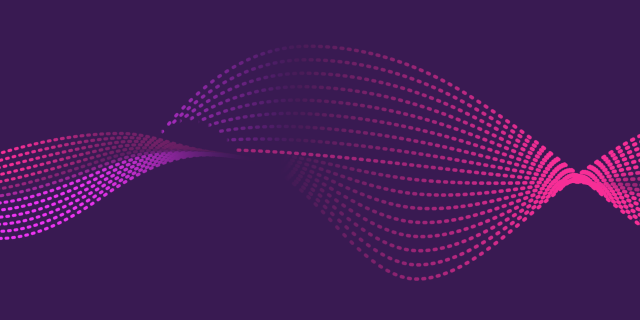
Give the GLSL for this background, as a WebGL 1 fragment shader.

```glsl
precision highp float;
// Two twisting ribbons of dotted pink and magenta lines on deep purple.

uniform vec2 u_resolution;

const vec3 BACKGROUND = vec3(0.225, 0.102, 0.322);
const vec3 PINK = vec3(0.97, 0.18, 0.59);
const vec3 MAGENTA = vec3(0.93, 0.20, 0.95);
const vec3 VIOLET = vec3(0.67, 0.17, 0.76);

const int LEFT_LINES = 13;
const int RIGHT_LINES = 17;
const float LEFT_SPACING = 0.0205;
const float RIGHT_SPACING = 0.0225;
const float DASH_HALF = 0.0027;    // half of the straight part of a dot
const float RADIUS_LEFT = 0.0047;  // dots grow towards the right
const float RADIUS_RIGHT = 0.0058;
const float SLOPE_STEP = 0.004;

// Cubic between two knots, each holding x, height and slope.
float span(float x, vec3 a, vec3 b) {
    float h = b.x - a.x;
    float t = clamp((x - a.x) / h, 0.0, 1.0);
    float s = 1.0 - t;
    return s * s * ((1.0 + 2.0 * t) * a.y + t * h * a.z)
         + t * t * ((1.0 + 2.0 * s) * b.y - s * h * b.z);
}

float curve(float x, vec3 a, vec3 b, vec3 c, vec3 d, vec3 e) {
    if (x < b.x) return span(x, a, b);
    if (x < c.x) return span(x, b, c);
    if (x < d.x) return span(x, c, d);
    return span(x, d, e);
}

// Heights of the top and bottom edges of the left ribbon.
vec2 leftEdges(float x) {
    float top = curve(x, vec3(0.0, 0.521, 0.3), vec3(0.378, 0.583, 0.0),
        vec3(0.625, 0.531, -0.2), vec3(0.833, 0.495, -0.2), vec3(0.95, 0.46, -0.3));
    float bottom = curve(x, vec3(0.0, 0.255, 0.0), vec3(0.3125, 0.38, 0.7),
        vec3(0.573, 0.508, 0.2), vec3(0.833, 0.487, -0.3), vec3(0.95, 0.44, -0.4));
    return vec2(top, bottom);
}

// Heights of the top, middle and bottom lines of the right ribbon.
vec3 rightEdges(float x) {
    float top = curve(x, vec3(0.508, 0.589, 1.25), vec3(0.964, 0.8555, 0.0),
        vec3(1.458, 0.706, -0.62), vec3(1.797, 0.461, -0.8), vec3(2.0, 0.297, -0.75));
    float middle = span(x, vec3(0.70, 0.532, -0.02), vec3(2.0, 0.422, -0.02));
    float bottom = curve(x, vec3(0.781, 0.505, -0.25), vec3(1.042, 0.302, -1.1),
        vec3(1.302, 0.128, 0.0), vec3(1.797, 0.4455, 0.75), vec3(2.0, 0.5755, 0.5));
    return vec3(top, middle, bottom);
}

float blendEdges(vec3 edges, float t) {
    return t < 0.5 ? mix(edges.x, edges.y, 2.0 * t) : mix(edges.y, edges.z, 2.0 * t - 1.0);
}

// Coverage of rounded dashes along a line of given height and slope.
float dots(vec2 p, float height, float slope, float spacing, float phase) {
    float stretch = sqrt(1.0 + slope * slope);
    float rise = p.y - height;
    float foot = p.x + rise * slope / (stretch * stretch);
    float along = (fract(foot / spacing + phase) - 0.5) * spacing * stretch;
    vec2 q = vec2(max(abs(along) - DASH_HALF, 0.0), rise / stretch);
    float radius = mix(RADIUS_LEFT, RADIUS_RIGHT, 0.5 * p.x);
    float soft = 0.75 / u_resolution.y;
    return 1.0 - smoothstep(-soft, soft, length(q) - radius);
}

void main() {
    vec2 p = gl_FragCoord.xy / u_resolution.y;
    vec3 color = BACKGROUND;

    // Left ribbon: pink above, magenta below, thinning into the dark.
    vec2 leftY = leftEdges(p.x);
    vec2 leftSlope = (leftEdges(p.x + SLOPE_STEP) - leftEdges(p.x - SLOPE_STEP)) / (2.0 * SLOPE_STEP);
    float pinkFade = mix(1.0, 0.3, smoothstep(0.0, 0.4, p.x)) * (1.0 - smoothstep(0.45, 0.83, p.x));
    float magentaFade = 1.0 - smoothstep(0.22, 0.8, p.x);
    for (int i = 0; i < LEFT_LINES; i++) {
        float t = float(i) / float(LEFT_LINES - 1);
        float lower = smoothstep(0.35, 0.6, t);
        float dim = (t - 0.45) * 11.0;
        float glow = mix(pinkFade, magentaFade, lower) * (1.0 - 0.55 * exp(-dim * dim));
        float mask = dots(p, mix(leftY.x, leftY.y, t), mix(leftSlope.x, leftSlope.y, t),
            LEFT_SPACING, 0.37 * float(i));
        vec3 ink = mix(BACKGROUND, mix(PINK, MAGENTA, lower), glow);
        color = mix(color, ink, mask * smoothstep(0.0, 0.06, glow));
    }

    // Right ribbon: a violet fan that fades out, then returns in pink.
    vec3 rightY = rightEdges(p.x);
    vec3 rightSlope = (rightEdges(p.x + SLOPE_STEP) - rightEdges(p.x - SLOPE_STEP)) / (2.0 * SLOPE_STEP);
    float pinkRise = clamp((p.x - 0.87) / 0.85, 0.0, 1.0);
    float violetFade = clamp((0.93 - p.x) / 0.43, 0.0, 1.0);
    for (int i = 0; i < RIGHT_LINES; i++) {
        float t = float(i) / float(RIGHT_LINES - 1);
        float center = 1.0 - step(0.01, abs(t - 0.5));
        float start = mix(0.50, 0.735, 2.0 * t);
        float violet = violetFade * (1.0 - step(0.49, t)) * smoothstep(start, start + 0.012, p.x);
        float pink = max(pinkRise, center * 0.55 * smoothstep(0.73, 0.745, p.x));
        pink *= 1.0 - 0.5 * smoothstep(1.86, 1.98, p.x) * (1.0 - smoothstep(0.0, 0.2, abs(t - 0.5)));
        float mask = dots(p, blendEdges(rightY, t), blendEdges(rightSlope, t),
            RIGHT_SPACING, 0.29 * float(i));
        vec3 ink = mix(mix(BACKGROUND, VIOLET, violet), PINK, pink);
        color = mix(color, ink, mask * smoothstep(0.0, 0.06, max(pink, violet)));
    }

    gl_FragColor = vec4(color, 1.0);
}
```
